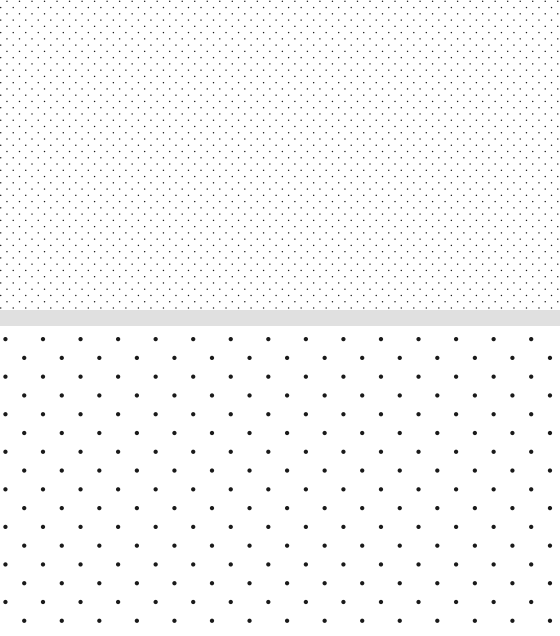
Top, the full canvas; bottom, a detail of the centre.
Reproduce this pattern procedurally as a Shadertoy shader.

```glsl
// Small charcoal dots on white in a staggered (diagonal square) lattice.
// The plane is turned 45 degrees so each dot owns one square cell, and
// every pixel averages a grid of samples so the tiny dots stay smooth.

const vec3 PAPER = vec3(1.0);
const vec3 INK = vec3(0.10);

// Lengths in canvas heights
const float HALF_PITCH = 0.02019;             // row spacing, half the column pitch
const float DOT_RADIUS = 0.00228;
const vec2 FIRST_DOT = vec2(0.0023, 0.0244);  // measured from the top left
const int SAMPLES = 4;                        // per pixel side

// Offset from p to the nearest point of a checkerboard lattice
vec2 staggeredCell(vec2 p, float halfPitch) {
    vec2 q = p / halfPitch;
    vec2 turned = 0.5 * vec2(q.x + q.y, q.x - q.y);
    vec2 f = turned - floor(turned + 0.5);
    return halfPitch * vec2(f.x + f.y, f.x - f.y);
}

// Signed distance to a disc
float discDistance(vec2 p, float radius) {
    return length(p) - radius;
}

// Share of a sample of the given width that lies inside a shape
float coverage(float dist, float width) {
    return clamp(0.5 - dist / width, 0.0, 1.0);
}

// Ink amount at a point measured from the top left
float dotInk(vec2 p, float sampleWidth) {
    vec2 cell = staggeredCell(p - FIRST_DOT, HALF_PITCH);
    return coverage(discDistance(cell, DOT_RADIUS), sampleWidth);
}

void mainImage(out vec4 fragColor, in vec2 fragCoord) {
    float pixel = 1.0 / iResolution.y;
    float sampleWidth = pixel / float(SAMPLES);
    vec2 p = vec2(fragCoord.x, iResolution.y - fragCoord.y) * pixel;

    // Box filter over the pixel
    float ink = 0.0;
    for (int j = 0; j < SAMPLES; j++) {
        for (int i = 0; i < SAMPLES; i++) {
            vec2 shift = (vec2(i, j) + 0.5) * sampleWidth - 0.5 * pixel;
            ink += dotInk(p + shift, sampleWidth);
        }
    }
    ink /= float(SAMPLES * SAMPLES);

    fragColor = vec4(mix(PAPER, INK, ink), 1.0);
}
```
